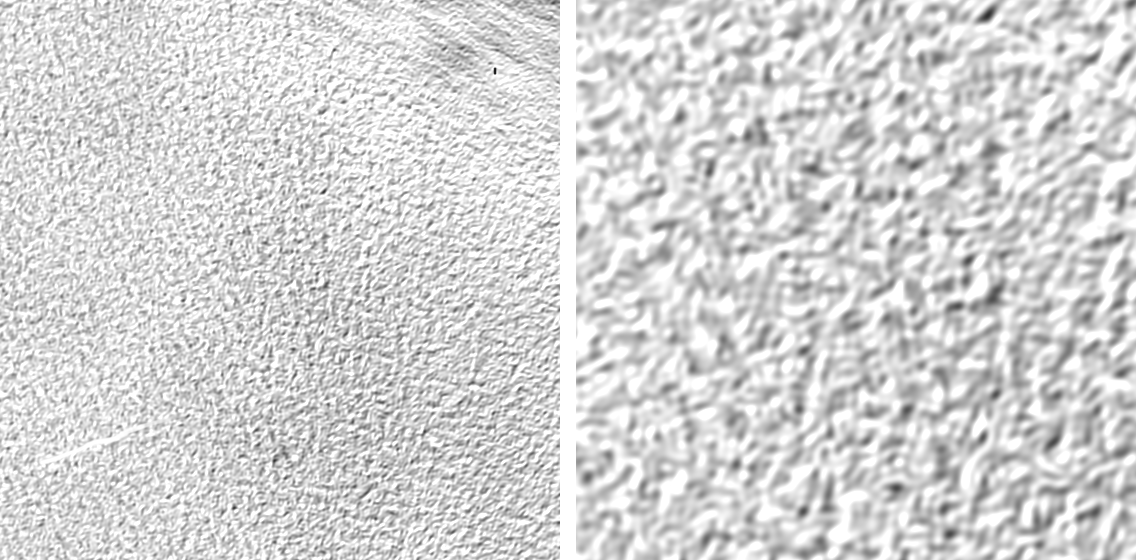
Left, the full canvas; right, a detail of the centre.
Reproduce this texture procedurally as a Shadertoy shader.

```glsl
// Pale embossed grain: coarse crossed wavelets form a bumpy lattice that turns
// from steep on the left to flat on the right, fine wavelets add short slanted
// dashes, and the upper right corner is brushed with thin gritty streaks.

const float TAU = 6.2831853;
const float COARSE_CELLS = 40.0;     // wavelet cells across the canvas
const float FINE_CELLS = 78.0;
const float WAVES_PER_CELL = 1.15;
const int WAVELETS = 4;              // wavelets in each cell
const float WAVELET_DEVIATION = 0.835;
const float COARSE_WEIGHT = 0.70;
const float FINE_WEIGHT = 0.74;
const float BASE_TONE = 0.855;
const float CONTRAST_LEFT = 0.108;
const float CONTRAST_RIGHT = 0.138;
const float DASH_ANGLE = 0.82;
const float STREAK_ANGLE = -0.47;
const vec2 STREAK_ORIGIN = vec2(0.5, 1.0);
const float SCRATCH_TONE = 1.0;
const float TICK_TONE = 0.04;

vec4 hash4(vec2 p) {
    vec4 q = fract(p.xyxy * vec4(0.1031, 0.1030, 0.0973, 0.1099));
    q += dot(q, q.wzxy + 33.33);
    return fract((q.xxyz + q.yzzw) * q.zywx);
}

float valueNoise(vec2 p) {
    vec2 cell = floor(p);
    vec2 f = p - cell;
    f = f * f * (3.0 - 2.0 * f);
    cell += 300.0;
    float low = mix(hash4(cell).x, hash4(cell + vec2(1, 0)).x, f.x);
    float high = mix(hash4(cell + vec2(0, 1)).x, hash4(cell + vec2(1, 1)).x, f.x);
    return mix(low, high, f.y) - 0.5;
}

// Sparse wavelets with ridges splayed to both sides of angle, plus jitter.
float grain(vec2 p, float angle, float splay, float jitter, float seed) {
    vec2 home = floor(p);
    float sum = 0.0;
    for (int y = -1; y <= 1; y++)
    for (int x = -1; x <= 1; x++)
    for (int k = 0; k < WAVELETS; k++) {
        vec2 cell = home + vec2(x, y);
        vec4 rnd = hash4(cell + seed + vec2(131.0, 77.0) * float(k));
        vec2 d = p - cell - rnd.xy;
        float window = max(0.0, 1.0 - dot(d, d));
        window *= window;
        float side = rnd.z < 0.5 ? -1.0 : 1.0;
        float a = angle + 0.25 * TAU + side * splay;
        a += (2.0 * fract(2.0 * rnd.z) - 1.0) * jitter;
        float phase = WAVES_PER_CELL * dot(d, vec2(cos(a), sin(a))) + rnd.w;
        sum += window * window * cos(TAU * phase);
    }
    return sum / WAVELET_DEVIATION;
}

float segmentDistance(vec2 p, vec2 a, vec2 b) {
    vec2 ab = b - a;
    return length(p - a - ab * clamp(dot(p - a, ab) / dot(ab, ab), 0.0, 1.0));
}

float softSpot(vec2 p, vec2 centre, float radius) {
    vec2 d = (p - centre) / radius;
    return exp(-dot(d, d));
}

void mainImage(out vec4 fragColor, in vec2 fragCoord) {
    vec2 uv = fragCoord / iResolution.y;
    float pixel = 1.0 / iResolution.y;

    // Direction field and streak coordinates
    float right = smoothstep(0.25, 1.0, uv.x);
    float upper = smoothstep(0.55, 0.95, uv.y);
    float angle = radians(60.0 - right * (38.0 + 42.0 * upper));
    float dashAngle = DASH_ANGLE - right * (0.25 + 0.5 * upper);
    vec2 along = vec2(cos(STREAK_ANGLE), sin(STREAK_ANGLE));
    vec2 rel = uv - STREAK_ORIGIN;
    vec2 st = vec2(dot(rel, along), dot(rel, vec2(-along.y, along.x)));
    float brushed = smoothstep(-0.08, 0.06, st.y) * smoothstep(0.4, 0.6, uv.x);

    // Lattice and dashes, fading into thin streaks
    float coarse = grain(uv * COARSE_CELLS, angle, mix(0.75, 0.45, right), mix(0.6, 0.3, right), 17.0);
    float fine = grain(uv * FINE_CELLS, dashAngle, 0.3, mix(0.9, 0.5, right), 511.0);
    float relief = COARSE_WEIGHT * (1.0 - 0.6 * brushed) * coarse + FINE_WEIGHT * fine;
    float streaks = 2.4 * valueNoise(st * vec2(14.0, 125.0))
                  + 0.7 * valueNoise(st * vec2(4.0, 55.0) + 7.0);
    relief += brushed * streaks;
    float contrast = mix(CONTRAST_LEFT, CONTRAST_RIGHT, smoothstep(0.15, 0.55, uv.x));
    contrast *= 1.0 - 0.12 * brushed;

    // Broad light and shade
    float band = (st.y + 0.08) / 0.13;
    float tone = BASE_TONE;
    tone += 0.065 * exp(-band * band) * smoothstep(0.2, 0.5, uv.x);
    tone -= 0.07 * softSpot(uv, vec2(0.68, 0.27), 0.27);
    tone -= 0.12 * smoothstep(0.1, 0.24, st.y);
    tone += 0.06 * valueNoise(uv * 9.0);
    tone -= 0.36 * brushed * max(0.0, valueNoise(st * vec2(13.0, 21.0) + 3.0));
    tone -= 0.16 * softSpot(uv, vec2(0.502, 0.193), 0.014);
    tone -= 0.12 * softSpot(uv, vec2(0.983, 0.603), 0.018);
    tone -= 0.14 * softSpot(uv, vec2(0.833, 0.912), 0.022);
    float shade = clamp(tone + contrast * relief, 0.0, 1.0);

    // Broken pale scratch and dark tick
    vec2 wobble = vec2(0.0, 0.008 * valueNoise(uv * 30.0));
    float scratch = segmentDistance(uv + wobble, vec2(0.075, 0.175), vec2(0.33, 0.262));
    float scratchMask = 1.0 - smoothstep(0.002, 0.0065, scratch);
    scratchMask *= smoothstep(-0.45, -0.05, valueNoise(uv * 22.0 + 5.0));
    scratchMask *= 1.0 - 0.6 * smoothstep(0.2, 0.3, uv.x);
    shade = mix(shade, SCRATCH_TONE, scratchMask);
    float tick = segmentDistance(uv, vec2(0.884, 0.869), vec2(0.884, 0.877)) - 0.002;
    shade = mix(shade, TICK_TONE, 1.0 - smoothstep(-pixel, pixel, tick));

    fragColor = vec4(vec3(shade), 1.0);
}
```
